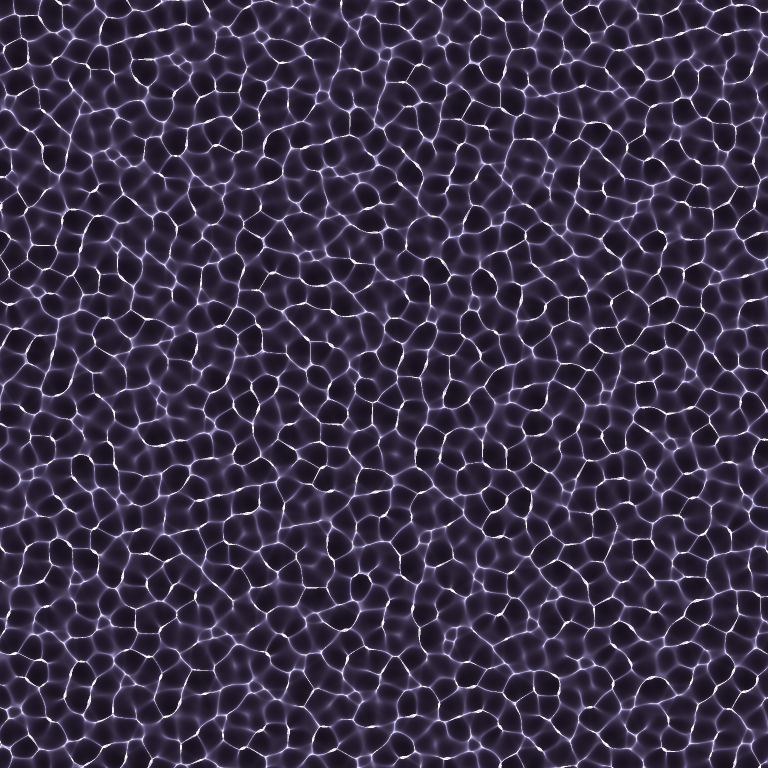
Write a Shadertoy shader that draws this texture.

```glsl
// A violet web of water caustics: light bent by a rippled surface.
// Simplex gradient noise is the surface; Newton steps find every surface point
// that lights a canvas point, and each adds light by how far it is squeezed.
#define SCALE 25.0        // noise lattice units across the canvas
#define DEPTH 3.0         // distance from surface to floor
#define DISPERSION 0.012  // spread of depth between red and blue
#define FOCUS_SOFT 0.06   // limits the brightness of the focus lines
#define EXPOSURE 0.34
#define TONE_POWER 0.70
#define START_RADIUS 0.20 // ring of first guesses around each point
#define STARTS 7
#define NEWTON_STEPS 7
#define AA 2

const float TAU = 6.28319;

// Random unit gradient for a lattice corner
vec2 cornerGradient(vec2 corner) {
    ivec2 c = ivec2(corner) + 4096;
    uint n = uint(c.x) * 1597334677u ^ uint(c.y) * 3812015801u;
    n = (n ^ (n >> 15)) * 2246822519u;
    n = (n ^ (n >> 13)) * 3266489917u;
    n ^= n >> 16;
    float angle = TAU * float(n & 65535u) / 65536.0;
    return vec2(cos(angle), sin(angle));
}

// Adds one corner's slope and curvature (xx, yy, xy)
void addCorner(vec2 corner, vec2 r, inout vec2 slope, inout vec3 curve) {
    float t = max(0.5 - dot(r, r), 0.0);
    vec2 g = cornerGradient(corner);
    float p = dot(g, r);
    float t2 = t * t, t3 = t2 * t;
    slope += t2 * t2 * g - 8.0 * t3 * p * r;
    curve += 48.0 * t2 * p * vec3(r * r, r.x * r.y)
           - 8.0 * t3 * vec3(2.0 * g * r + p, g.x * r.y + g.y * r.x);
}

// Slope and curvature of 2D simplex noise
void surface(vec2 p, out vec2 slope, out vec3 curve) {
    const float SKEW = 0.366025, UNSKEW = 0.211325;
    vec2 cell = floor(p + (p.x + p.y) * SKEW);
    vec2 r = p - cell + (cell.x + cell.y) * UNSKEW;
    vec2 side = r.x > r.y ? vec2(1.0, 0.0) : vec2(0.0, 1.0);
    slope = vec2(0.0);
    curve = vec3(0.0);
    addCorner(cell, r, slope, curve);
    addCorner(cell + side, r - side + UNSKEW, slope, curve);
    addCorner(cell + 1.0, r - 1.0 + 2.0 * UNSKEW, slope, curve);
}

// Light reaching a floor point, for red, green and blue
vec3 caustics(vec2 target) {
    vec3 depths = DEPTH * (1.0 + DISPERSION * vec3(-1.0, 0.0, 1.0));
    vec3 light = vec3(0.0);
    vec2 found[STARTS];
    int count = 0;
    for (int i = 0; i < STARTS; i++) {
        float angle = TAU * float(i) / float(STARTS - 1);
        vec2 s = target;
        if (i > 0) s += START_RADIUS * vec2(cos(angle), sin(angle));
        vec2 slope, miss;
        vec3 curve;

        // Newton steps, damped where the map folds
        for (int k = 0; k < NEWTON_STEPS; k++) {
            surface(s, slope, curve);
            miss = s + DEPTH * slope - target;
            vec3 j = vec3(1.0, 1.0, 0.0) + DEPTH * curve;
            float det = j.x * j.y - j.z * j.z;
            vec2 move = vec2(j.y * miss.x - j.z * miss.y,
                             j.x * miss.y - j.z * miss.x);
            move *= det / (det * det + 1e-4);
            s -= move * min(1.0, 0.15 / max(length(move), 1e-6));
        }
        surface(s, slope, curve);
        miss = s + DEPTH * slope - target;

        // Keep only true and new solutions
        bool fresh = length(miss) < 0.004;
        for (int k = 0; k < count; k++)
            fresh = fresh && distance(s, found[k]) > 0.012;
        if (fresh) {
            found[count++] = s;
            vec3 squeeze = 1.0 + depths * (curve.x + curve.y)
                + depths * depths * (curve.x * curve.y - curve.z * curve.z);
            light += inversesqrt(squeeze * squeeze + FOCUS_SOFT * FOCUS_SOFT);
        }
    }
    return light;
}

// Light to violet tones, whitening at the top
vec3 violetTone(vec3 light) {
    vec3 t = min(EXPOSURE * pow(light, vec3(TONE_POWER)), 1.3);
    vec3 tint = vec3(0.80 + 0.10 * pow(t.r, 4.0), 0.60 + 0.25 * t.g, 1.0);
    return clamp(t * tint - 0.008, 0.0, 1.0);
}

void mainImage(out vec4 fragColor, in vec2 fragCoord) {
    vec3 color = vec3(0.0);
    for (int y = 0; y < AA; y++)
        for (int x = 0; x < AA; x++) {
            vec2 offset = (vec2(x, y) + 0.5) / float(AA) - 0.5;
            vec2 uv = (fragCoord + offset) / iResolution.y;
            color += violetTone(caustics(uv * SCALE));
        }
    fragColor = vec4(color / float(AA * AA), 1.0);
}
```
